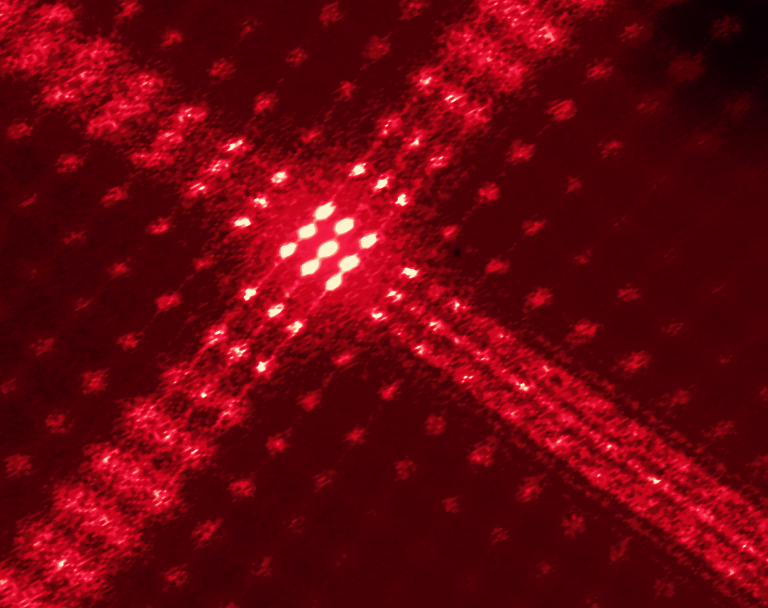
A Shadertoy shader for this background:

```glsl
// Red laser light split by a crossed grating: a lattice of spots, two speckled arms and a hot core.

const vec2 CORE = vec2(0.539, 0.594);           // in canvas heights
const vec2 STEP_A = vec2(0.0362, -0.0258);      // lattice step towards the lower right
const vec2 STEP_B = vec2(-0.0290, -0.0345);     // lattice step towards the lower left
const float GRAIN_TILT = 0.5;                   // radians

float hash(vec2 p) {
    vec3 h = fract(vec3(p.xyx) * 0.1031);
    h += dot(h, h.yzx + 33.33);
    return fract((h.x + h.y) * h.z);
}

float noise(vec2 p) {
    vec2 i = floor(p), f = fract(p);
    f = f * f * (3.0 - 2.0 * f);
    return mix(mix(hash(i), hash(i + vec2(1, 0)), f.x),
               mix(hash(i + vec2(0, 1)), hash(i + vec2(1, 1)), f.x), f.y);
}

float bell(float x, float width) {
    return exp(-x * x / (width * width));
}

// Coordinates along and across a tilted axis
vec2 tilted(vec2 p, float tilt) {
    vec2 axis = vec2(cos(tilt), sin(tilt));
    return vec2(dot(p, axis), dot(p, vec2(-axis.y, axis.x)));
}

// Even orders beyond the first are weak
float parity(float order, float even) {
    return order < 1.5 ? 1.0 : mix(even, 1.0, mod(order, 2.0));
}

float orderPower(vec2 order) {
    vec2 m = abs(order);
    float lo = min(m.x, m.y), hi = max(m.x, m.y);
    float arm = 0.40 + 1.65 / (1.0 + 0.07 * max(hi * hi - 1.0, 0.0));
    float side = 0.9 * exp(-0.035 * lo * lo - 0.07 * hi);
    float even = order.x > 2.5 && m.y < 1.5 ? 0.45 : 0.1;
    return (lo < 1.5 ? arm : side) * parity(m.x, even) * parity(m.y, 0.1);
}

// One spot; its shape depends on the arm it belongs to
float spot(vec2 d, vec2 order) {
    float spread = smoothstep(2.0, 12.0, length(order));
    float onA = step(abs(order.y), 1.5) * step(1.5, abs(order.x));
    float onB = step(abs(order.x), 1.5);
    vec2 wide = mix(vec2(0.022, 0.017), vec2(0.028, 0.025), onB);
    float tilt = GRAIN_TILT;
    if (onA > 0.5) {
        tilt = order.x > 0.0 ? -0.25 : 0.15;
        wide = order.x > 0.0 ? vec2(0.021, 0.011) : vec2(0.035, 0.017);
    }
    d = tilted(d, tilt) / mix(vec2(0.0138, 0.0088), wide, spread);
    return exp(-dot(d, d));
}

// Sum of the spots around lattice position q
float spots(vec2 q, mat2 lattice) {
    float sum = 0.0;
    vec2 base = floor(q + 0.5);
    for (int y = -2; y <= 2; y++) {
        for (int x = -2; x <= 2; x++) {
            vec2 order = base + vec2(x, y);
            vec2 jitter = vec2(hash(order + 71.0), hash(order + 133.0)) - 0.5;
            vec2 d = lattice * (q - order - 0.14 * jitter);
            sum += orderPower(order) * (0.8 + 0.4 * hash(order + 40.0)) * spot(d, order);
        }
    }
    return sum;
}

// Thin lines at multiples of a period
float lines(float x, float period, float shift, float width) {
    float d = abs(fract((x - shift) / period + 0.5) - 0.5) * period;
    return bell(d, width);
}

// Rows of small dashes in the lower right arm
float dashes(vec2 q) {
    float row = floor(q.y / 0.6 + 0.5);
    float dash = 0.45 + 0.55 * lines(q.x + 0.37 * row, 1.0, 0.0, 0.32);
    return lines(q.y, 0.6, 0.0, 0.15) * dash * bell(q.y, 1.8) * smoothstep(3.0, 11.0, q.x);
}

vec3 laserColor(float level) {
    vec3 c = mix(vec3(0.04, 0.0, 0.01), vec3(0.29, 0.0, 0.02), smoothstep(0.0, 0.15, level));
    c = mix(c, vec3(0.52, 0.02, 0.06), smoothstep(0.17, 0.35, level));
    c = mix(c, vec3(0.79, 0.02, 0.11), smoothstep(0.33, 0.55, level));
    c = mix(c, vec3(0.96, 0.11, 0.27), smoothstep(0.58, 0.95, level));
    c = mix(c, vec3(0.99, 0.49, 0.42), smoothstep(0.95, 1.25, level));
    return mix(c, vec3(0.99, 0.95, 0.80), smoothstep(1.2, 1.6, level));
}

void mainImage(out vec4 fragColor, in vec2 fragCoord) {
    vec2 p = fragCoord / iResolution.y;
    vec2 fromCore = p - CORE;
    float radius = length(fromCore);
    mat2 lattice = mat2(STEP_A, STEP_B);
    vec2 q = inverse(lattice) * fromCore;
    q.x /= 1.0 + 0.014 * abs(q.y);              // the steep arm fans out

    // Grain: fine slanted flecks over softer mottling
    vec2 g = tilted(p, GRAIN_TILT);
    float fleck = noise(g * vec2(130.0, 235.0));
    float speckle = 0.3 + 1.2 * fleck * fleck + 0.55 * noise(g * vec2(85.0, 130.0) + 19.0);

    // Diffracted light
    float light = spots(q, lattice) + 0.34 * dashes(q);
    light += mix(0.13, 0.26, step(0.0, q.y)) * lines(q.x, 1.0, 0.0, 0.09) * bell(q.x, 1.5) * exp(-0.04 * abs(q.y));
    light += 0.17 * lines(q.x, 2.0, 1.0, 0.08) * exp(-0.22 * abs(q.x) - 0.09 * abs(q.y));

    // Soft glow along the arms and around the core
    float glow = 0.17 * bell(q.y, 1.8) + 0.12 * bell(q.x, 1.8);
    glow += 0.40 * bell(radius, 0.12) + 0.08 * bell(radius, 0.27);
    float clean = bell(radius, 0.10);
    float level = (light + glow) * mix(speckle, 1.0, clean);

    // Dim ambient red, black in the upper right corner
    float corner = length(p - vec2(iResolution.x / iResolution.y, 1.0));
    float ambient = 0.098 + 0.022 * smoothstep(0.0, 0.8, p.x) + 0.02 * (fleck - 0.5);
    level += ambient * smoothstep(0.02, 0.36, corner);

    // Small dust mark right of the core
    level *= 1.0 - 0.75 * bell(length(p - vec2(0.753, 0.584)), 0.011);

    fragColor = vec4(laserColor(level), 1.0);
}
```
